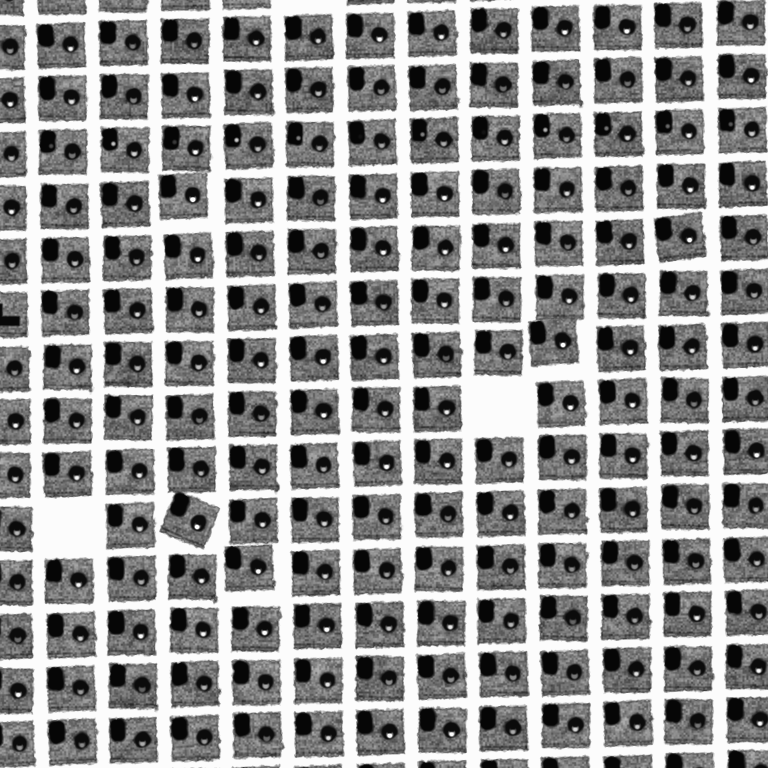
Write a Shadertoy shader that draws this pattern.

```glsl
// Rows of diced grey chips on a white ground, on a slightly tilted lattice.
// Each chip is a ragged box with a black corner pad and a dark, glinting pit;
// hashes vary tilt, grain and debris, and a few cells are askew or empty.

float hash(vec2 p) {
    vec3 q = fract(p.xyx * vec3(0.1031, 0.1030, 0.0973));
    q += dot(q, q.yzx + 33.33);
    return fract((q.x + q.y) * q.z);
}

float noise(vec2 p) {
    vec2 i = floor(p), f = fract(p);
    f = f * f * (3.0 - 2.0 * f);
    return mix(mix(hash(i), hash(i + vec2(1, 0)), f.x),
               mix(hash(i + vec2(0, 1)), hash(i + vec2(1, 1)), f.x), f.y);
}

float box(vec2 p, vec2 halfSize, float radius) {
    vec2 d = abs(p) - halfSize + radius;
    return length(max(d, 0.0)) + min(max(d.x, d.y), 0.0) - radius;
}

// Column, row, extra turn, slide toward the upper left
const vec4 askew[5] = vec4[5](
    vec4(10, 4, 0.14, 0.3), vec4(2, 9, -0.38, 0.4), vec4(3, 10, 0.0, 1.0),
    vec4(8, 6, 0.06, 1.1), vec4(2, 3, 0.0, 0.7));

const vec2 empty[3] = vec2[3](vec2(7, 7), vec2(0, 9), vec2(4, -1));

// Grey level of a chip's face; p is local, edge is the distance to its border
float chipFace(vec2 p, vec2 cell, float edge, float soft, float shine) {
    vec2 seed = cell * 17.0 + 300.0;
    float tone = 0.475 + 0.09 * p.y + 0.05 * (hash(seed) - 0.5);

    // Fine grain, broad mottling and horizontal saw streaks
    tone += 0.26 * (noise(p * 31.0 + seed) - 0.5);
    tone += 0.10 * (noise(p * 9.0 + seed) - 0.5);
    tone += 0.11 * (noise(p * vec2(3, 26) + seed) - 0.5);
    tone -= 0.13 * smoothstep(0.035, 0.0, abs(p.y + 0.30 + 0.02 * p.x));
    tone *= mix(0.68, 1.0, smoothstep(0.0, 0.05, -edge));

    // The odd chip carries an L-shaped mark instead of pad and pit
    if (cell == vec2(-1, 5)) {
        float mark = min(box(p - vec2(-0.02, -0.10), vec2(0.28, 0.08), 0.02),
                         box(p - vec2(-0.16, 0.0), vec2(0.14, 0.18), 0.02));
        return mix(0.03, tone, smoothstep(-soft, soft, mark));
    }

    // Corner pad, with a bright speck along one row
    float wobble = 0.025 * (noise(p * 11.0 + seed) - 0.5);
    float pad = box(p - vec2(-0.245, 0.17), vec2(0.125, 0.185), 0.10) + wobble;
    tone = mix(0.025, tone, smoothstep(-soft, soft * 1.4, pad));
    if (cell.y == 2.0)
        tone += 0.8 * hash(seed + 5.0)
              * smoothstep(0.055, 0.01, length(p - vec2(-0.19, 0.10)));

    // Soft round pit with a grey crescent and a small glint
    vec2 pit = p - vec2(0.15, 0.01);
    float r = length(pit);
    tone *= mix(0.72, 1.0, smoothstep(0.11, 0.20, r));
    tone = mix(0.045, tone, smoothstep(0.105, 0.155, r + wobble));
    float crescent = smoothstep(0.075, 0.035, length(pit + vec2(0, 0.055)))
                   * smoothstep(0.035, 0.075, length(pit - vec2(0, 0.015)));
    tone += (0.25 + 0.25 * hash(seed + 2.0)) * crescent;
    float glint = smoothstep(0.055, 0.015, length(pit + vec2(0.0, 0.07)));
    return tone + glint * max(shine, 0.65 * hash(seed + 3.0));
}

void mainImage(out vec4 fragColor, in vec2 fragCoord) {
    // One unit is one column step
    float scale = 12.45 / min(iResolution.x, iResolution.y);
    vec2 q = fragCoord * scale;
    vec2 origin = vec2(1.005, 11.718);
    mat2 lattice = mat2(1.0, 0.0324, 0.0125, -0.869);
    vec2 home = round(inverse(lattice) * (q - origin));
    float soft = max(0.024, 0.7 * scale);
    float tone = 0.99;

    // Neighbours too, since askew chips leave their own cell
    for (int k = 0; k < 9; k++) {
        vec2 cell = home + vec2(k % 3 - 1, k / 3 - 1);
        vec2 seed = cell * 7.0 + 150.0;
        bool missing = false;
        for (int i = 0; i < 3; i++) missing = missing || cell == empty[i];
        if (missing) continue;

        // Small random tilt and shift, larger for the askew cells
        float turn = 0.015 + 0.06 * (hash(seed) - 0.5), shine = 0.0;
        vec2 center = origin + lattice * cell
                    + 0.025 * (vec2(hash(seed + 1.0), hash(seed + 2.0)) - 0.5);
        for (int i = 0; i < 5; i++) {
            if (cell != askew[i].xy) continue;
            turn += askew[i].z;
            center += askew[i].w * vec2(-0.10, 0.12);
            shine = 0.9;
        }
        float c = cos(turn), s = sin(turn);
        vec2 p = mat2(c, -s, s, c) * (q - center);

        // Ragged outline, sometimes with debris on the right side
        float edge = box(p, vec2(0.387, 0.364), 0.015);
        if (edge > 0.12) continue;
        if (hash(seed + 4.0) > 0.68) {
            vec2 crumb = p - vec2(0.38, 0.6 * hash(seed + 5.0) - 0.36);
            edge = min(edge, length(crumb * vec2(1.0, 0.6)) - 0.035);
        }
        edge += 0.032 * (noise(p * 15.0 + seed) - 0.5)
              + 0.018 * (noise(p * 34.0 + seed) - 0.5);
        float cover = smoothstep(soft, -soft, edge);
        tone = mix(tone, chipFace(p, cell, edge, soft, shine), cover);
    }
    fragColor = vec4(vec3(clamp(tone, 0.02, 0.99)), 1.0);
}
```
